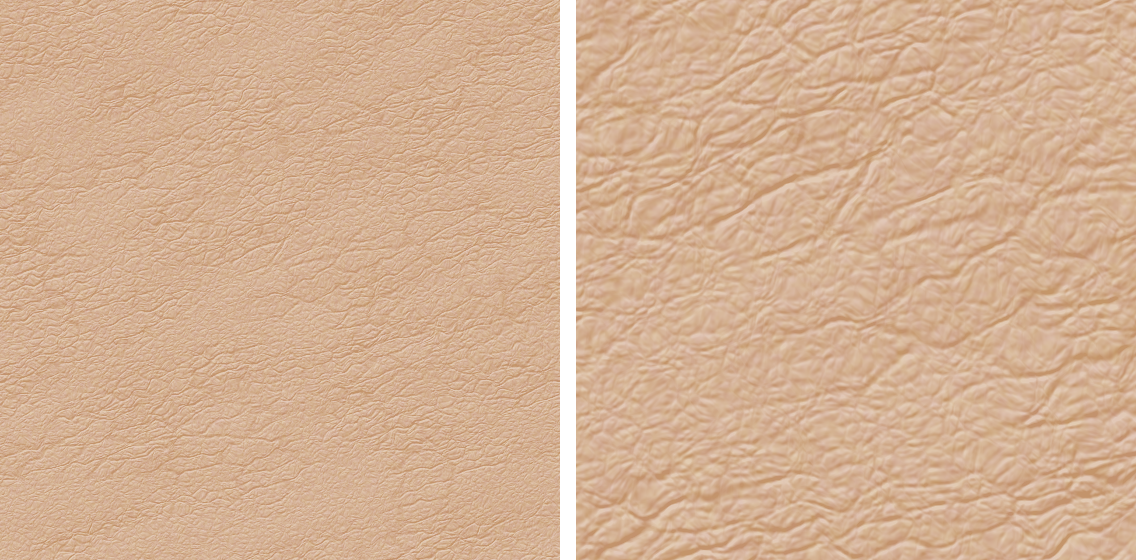
Left, the full canvas; right, a detail of the centre.
A WebGL 2 fragment shader for this texture:

```glsl
#version 300 es
precision highp float;
// Pale tan leather: fine pebbles, two sizes of broken slanted creases and soft
// folds make a height field, which is lit from above by a finite difference.
// The resulting tone runs from a warm shadow brown to a pale highlight.

uniform vec2 u_resolution;
out vec4 fragColor;

vec2 hash2(vec2 p) {
    vec3 h = fract(p.xyx * vec3(0.1031, 0.1030, 0.0973));
    h += dot(h, h.yzx + 33.33);
    return fract((h.xx + h.yz) * h.zy);
}

float valueNoise(vec2 p) {
    vec2 cell = floor(p), f = fract(p);
    f = f * f * (3.0 - 2.0 * f);
    float low = mix(hash2(cell).x, hash2(cell + vec2(1, 0)).x, f.x);
    float high = mix(hash2(cell + vec2(0, 1)).x, hash2(cell + vec2(1, 1)).x, f.x);
    return mix(low, high, f.y);
}

// Difference of the two nearest seed distances: zero on cell borders.
float cellBorder(vec2 p) {
    vec2 cell = floor(p), f = fract(p);
    float nearest = 8.0, second = 8.0;
    for (int y = -1; y <= 1; y++) {
        for (int x = -1; x <= 1; x++) {
            vec2 offset = vec2(x, y);
            float d = length(offset + hash2(cell + offset) - f);
            second = min(second, max(nearest, d));
            nearest = min(nearest, d);
        }
    }
    return second - nearest;
}

float leatherHeight(vec2 p) {
    // Frame along the creases, bent slowly and then made jagged
    vec2 q = mat2(0.946, -0.326, 0.326, 0.946) * p + 3.0;
    q.y += 0.03 * valueNoise(q * vec2(4, 5));
    q += 0.009 * (vec2(valueNoise(q * 55.0), valueNoise(q * 55.0 + 71.0)) - 0.5);

    // Pebbled surface
    float pebbles = smoothstep(0.0, 0.55, cellBorder(q * vec2(72, 94)));
    float grain = smoothstep(0.0, 0.6, cellBorder(q * vec2(150, 170) + 19.0));

    // Creases on the borders of stretched cells, fading in and out
    float shortCrease = 1.0 - smoothstep(0.0, 0.3, cellBorder(q * vec2(34, 66) + 41.0));
    shortCrease *= smoothstep(0.2, 0.8, valueNoise(q * vec2(9, 22) + 61.0));
    float longCrease = 1.0 - smoothstep(0.0, 0.2, cellBorder(q * vec2(11, 36) + 7.0));
    longCrease *= smoothstep(0.35, 0.75, valueNoise(q * vec2(8, 18) + 37.0));

    float folds = valueNoise(q * vec2(6, 24) + 53.0);
    return 0.42 * pebbles + 0.24 * grain - 0.6 * shortCrease - 0.7 * longCrease + 0.6 * folds;
}

void main() {
    vec2 p = gl_FragCoord.xy / min(u_resolution.x, u_resolution.y);

    // Slope towards the light, plus darkening in the hollows
    float height = leatherHeight(p);
    float slope = height - leatherHeight(p + 0.0018 * vec2(-0.3, 0.95));
    float speckle = valueNoise(p * 400.0) - 0.5;
    float tone = 0.5 + 1.25 * slope + 0.25 * (height - 0.46) + 0.3 * speckle;

    vec3 color = mix(vec3(0.79, 0.62, 0.48), vec3(0.87, 0.76, 0.67), clamp(tone, -0.3, 1.2));

    // Faint drift between rosy and yellowish skin
    float hue = valueNoise(p * 150.0 + 11.0) + valueNoise(p * 350.0 + 29.0) - 1.0;
    color += hue * vec3(0.003, 0.014, -0.018);
    fragColor = vec4(color, 1.0);
}
```
